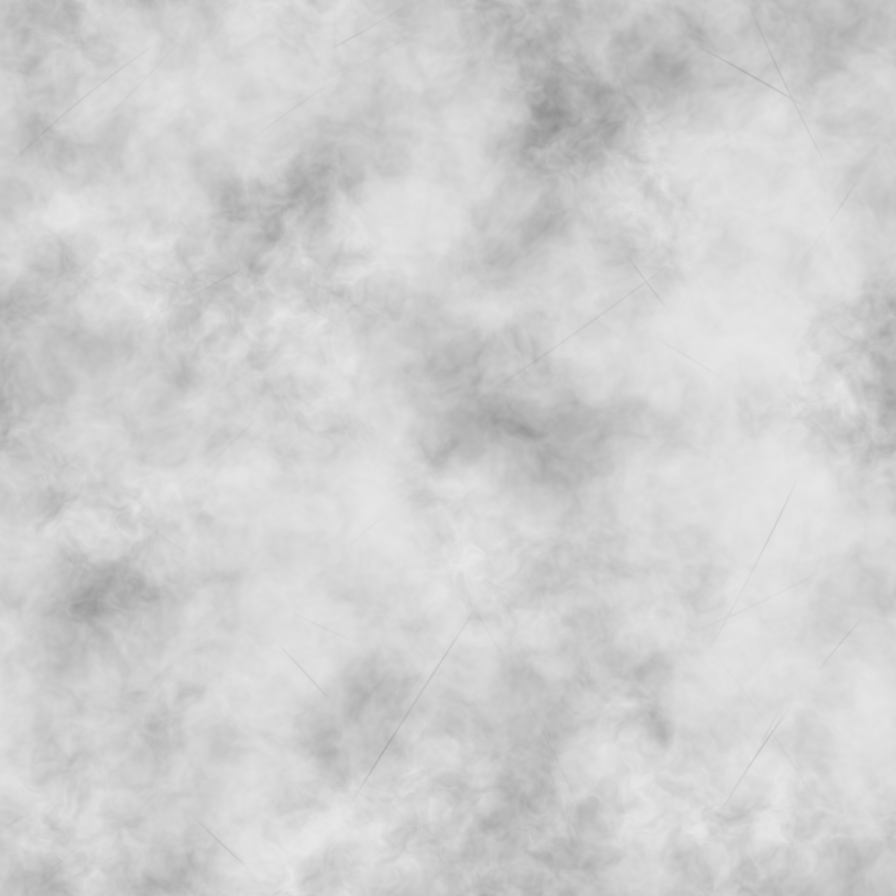
Reproduce this texture procedurally as a Shadertoy shader.

```glsl
// Pale grey clouded plaster with mottled stains and fine curved scratches, tileable.

float hash(vec2 p) {
    return fract(sin(dot(p, vec2(127.1, 311.7))) * 43758.5453);
}

// Slope contribution of one lattice corner; cells wrap after "period".
float corner(vec2 cell, vec2 offset, float period, float seed) {
    float angle = 6.2832 * hash(mod(cell, period) + seed * 17.3);
    return dot(vec2(cos(angle), sin(angle)), offset);
}

// Gradient noise around zero, repeating over the unit square.
float noise(vec2 uv, float period, float seed) {
    vec2 p = uv * period + seed * vec2(0.37, 0.61);
    vec2 i = floor(p), f = p - i;
    vec2 u = f * f * f * (f * (f * 6.0 - 15.0) + 10.0);
    vec2 e = vec2(1.0, 0.0);
    float low = mix(corner(i, f, period, seed),
                    corner(i + e, f - e, period, seed), u.x);
    float high = mix(corner(i + e.yx, f - e.yx, period, seed),
                     corner(i + e.xx, f - e.xx, period, seed), u.x);
    return mix(low, high, u.y);
}

float fbm(vec2 uv, float period, int octaves, float seed) {
    float sum = 0.0, amplitude = 1.0;
    for (int i = 0; i < octaves; i++) {
        sum += amplitude * noise(uv, period, seed + float(i));
        amplitude *= 0.64;
        period *= 2.0;
    }
    return sum;
}

vec2 warp(vec2 uv, float period, float seed) {
    return vec2(fbm(uv, period, 3, seed), fbm(uv, period, 3, seed + 5.0));
}

// Darkness of thin, bowed strokes that fade towards both ends.
float scratches(vec2 uv) {
    float dark = 0.0;
    float width = max(0.0013, 0.7 / iResolution.y);
    for (int i = 0; i < 34; i++) {
        float id = float(i);
        vec2 center = vec2(hash(vec2(id, 1.0)), hash(vec2(id, 2.0)));
        float tilt = mix(0.45, 1.2, hash(vec2(id, 3.0)));
        float angle = hash(vec2(id, 4.0)) < 0.5 ? tilt : -tilt;
        float reach = mix(0.04, 0.17, hash(vec2(id, 5.0)));
        float bend = 0.9 * (hash(vec2(id, 6.0)) - 0.5);
        float strength = mix(0.15, 1.0, pow(hash(vec2(id, 7.0)), 2.0));

        vec2 d = fract(uv - center + 0.5) - 0.5;
        float c = cos(angle), s = sin(angle);
        vec2 q = vec2(c * d.x + s * d.y, c * d.y - s * d.x);
        float across = (q.y - bend * q.x * q.x) / width;
        float ends = 1.0 - smoothstep(0.4 * reach, reach, abs(q.x));
        dark = max(dark, strength * ends * exp(-across * across));
    }
    return dark;
}

void mainImage(out vec4 fragColor, in vec2 fragCoord) {
    vec2 uv = fragCoord / iResolution.xy;

    // Broad soft clouds
    float clouds = fbm(uv + 0.02 * warp(uv, 8.0, 31.0), 4.0, 6, 3.0);
    float grey = 0.822 + 0.155 * clouds - 0.08 * clouds * clouds;

    // Crumpled fine mottling, stronger in patches and in the stains
    float patches = smoothstep(-0.2, 0.45, noise(uv, 5.0, 51.0) - 0.4 * clouds);
    float mottle = fbm(uv + 0.025 * warp(uv, 14.0, 61.0), 20.0, 4, 71.0);
    grey += mottle * mix(0.02, 0.085, patches);

    // Scratches, worn away unevenly
    float wear = smoothstep(-0.4, 0.3, noise(uv, 9.0, 81.0));
    grey -= 0.085 * scratches(uv) * wear;

    // Soft ceiling for the lightest areas
    grey = min(grey, 0.87 + 0.05 * tanh((grey - 0.87) / 0.05));
    fragColor = vec4(vec3(grey), 1.0);
}
```
